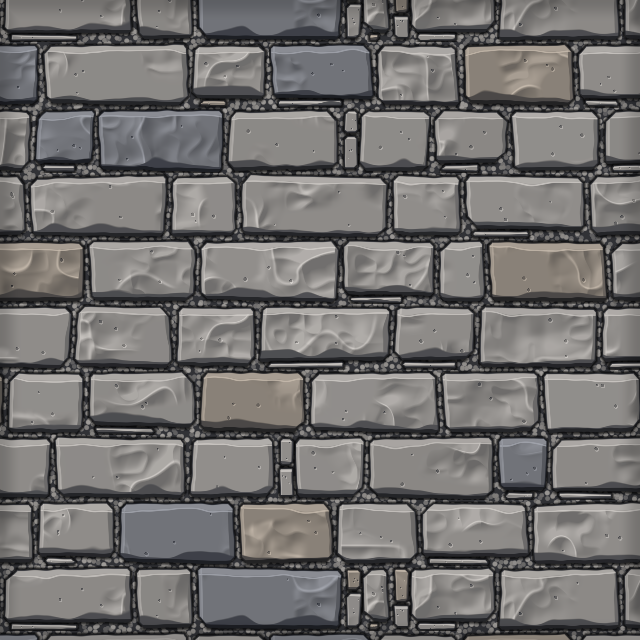
Reproduce this texture procedurally as a Shadertoy shader.

```glsl
// Grey hand-cut stone wall: staggered courses of uneven blocks, nine courses per vertical repeat.
// Each block is a leaning box with cut corners, painted bevels, chiselled relief and pits;
// a pebbly mortar and a few small filler chips show in the gaps.

const float COURSE = 0.1023;       // height of one course
const float COURSES = 9.0;         // courses before the wall repeats
const float BLOCK = 0.159;         // mean block length
const float GAP = 0.0036;          // half of the thinnest joint
const vec3 WARM = vec3(1.01, 0.99, 0.97);
const vec3 COOL = vec3(0.95, 0.97, 1.06);
const vec3 SLATE = vec3(0.80, 0.83, 0.89);
const vec3 BROWN = vec3(0.97, 0.93, 0.88);

float hash(vec2 p) {
    return fract(sin(dot(p, vec2(127.1, 311.7))) * 43758.55);
}

float noise(vec2 p) {
    vec2 i = floor(p), f = fract(p);
    f = f * f * (3.0 - 2.0 * f);
    return mix(mix(hash(i), hash(i + vec2(1, 0)), f.x),
               mix(hash(i + vec2(0, 1)), hash(i + 1.0), f.x), f.y);
}

float ridge(vec2 p) {
    p += 0.8 * vec2(noise(p * 0.9 + 3.0), noise(p * 0.9 + 9.0));
    return 1.0 - abs(2.0 * noise(p) - 1.0);
}

float rockHeight(vec2 p) {
    return ridge(p) + 0.35 * ridge(p * 2.3 + 5.0);
}

// 1 within a band along an edge, 0 beyond its width
float bevel(float dist, float width) {
    return 1.0 - smoothstep(width * 0.8, width, dist);
}

float edgeLine(float dist, float width) {
    return 1.0 - smoothstep(0.0004, 0.0018, abs(dist - width));
}

// Grey tones from cool shadow to warm light
vec3 shade(float tone) {
    return tone * mix(COOL, WARM, smoothstep(0.15, 0.5, tone));
}

// Position of joint i in a course
float joint(float i, float course) {
    float stagger = 0.5 * mod(course, 2.0) + 0.25 * hash(vec2(course, 7.0));
    return BLOCK * (i + stagger + 0.62 * (hash(vec2(i, course) + 0.5) - 0.5));
}

// Inner distances to left, bottom, right and top sides, each side leaning a little
vec4 sideDistances(vec2 p, vec2 lo, vec2 hi, vec4 lean) {
    vec2 c = p - 0.5 * (lo + hi);
    return vec4(p - lo, hi - p) - lean * c.yxyx;
}

float blockDistance(vec4 s, float radius, float cut) {
    vec2 e = -min(s.xy, s.zw), q = e + radius;
    float box = length(max(q, 0.0)) + min(max(q.x, q.y), 0.0) - radius;
    return max(box, (e.x + e.y + cut) * 0.707);
}

vec3 mortar(vec2 p) {
    vec2 g = p * 120.0, cell = floor(g);
    float tone = 0.2;
    for (int j = -1; j <= 1; j++)
    for (int i = -1; i <= 1; i++) {
        vec2 c = cell + vec2(i, j);
        float dist = length(g - c - vec2(hash(c), hash(c + 31.0)));
        tone = max(tone, (0.36 + 0.26 * hash(c + 57.0)) * smoothstep(0.75, 0.3, dist));
    }
    return shade(tone);
}

float chiselledFace(vec2 q, vec2 lo, vec2 hi, vec2 id, float size) {
    vec2 f = (q + 7.0 * hash(id + 0.7)) * 17.0;
    float mask = smoothstep(0.42, 0.6, noise(f * 0.75 + 20.0)) * size;
    float slope = (rockHeight(f) - rockHeight(f + vec2(-0.05, 0.07))) / 0.086;
    float tone = 0.55 + 0.075 * mask * clamp(slope, -1.6, 1.6);
    tone += 0.11 * mask * smoothstep(0.92, 1.0, ridge(f));
    for (float i = 0.0; i < 3.0; i++) {   // pits
        vec2 spot = vec2(hash(id + 11.0 + i), hash(id + 23.0 + i));
        vec2 v = q - mix(lo, hi, 0.15 + 0.7 * spot);
        float r = size * (0.001 + 0.0012 * hash(id + 41.0 + i));
        tone += 0.12 * bevel(length(v + vec2(-0.001, 0.0012)), r * 1.8);
        tone -= 0.25 * bevel(length(v), r * 1.4);
    }
    return tone;
}

// Lays one block, with its contact shadow, over the ground colour
vec3 layBlock(vec3 ground, vec2 q, vec2 lo, vec2 hi, vec2 id, float size, float px) {
    vec4 lean = vec4(hash(id + 1.1), hash(id + 2.2), hash(id + 3.3), hash(id + 4.4)) - 0.5;
    vec4 s = sideDistances(q, lo, hi, lean * vec4(0.14, 0.05, 0.14, 0.05));
    vec2 f = q + 7.0 * hash(id);
    s += 0.0025 * size * (noise(f * 55.0) - 0.5);
    vec2 corner = step(s.xy, s.zw);
    float cut = size * (0.005 + 0.013 * pow(hash(id + corner * 3.7), 2.0));
    float d = blockDistance(s, 0.007 * size, cut);
    float chip = noise(f * 28.0);

    // Painted bevels: light above and left, dark right and below
    float tone = chiselledFace(q, lo, hi, id, size);
    float topWidth = size * (0.007 + 0.008 * chip);
    tone = mix(tone, 0.42, bevel(s.z, size * (0.004 + 0.008 * chip)));
    tone = mix(tone, 0.63, bevel(s.x, size * 0.0065));
    tone = mix(tone, 0.67, bevel(s.w, topWidth));
    tone = mix(tone, 0.80, 0.8 * max(edgeLine(s.w, topWidth), 0.6 * edgeLine(s.x, size * 0.0065)));
    tone = mix(tone, 0.31, bevel(s.y, size * (0.007 + 0.018 * chip * chip)));
    tone = mix(tone, 0.15, bevel(s.y, size * 0.006));
    tone = mix(tone, 0.15, smoothstep(-0.0032, -0.0008, d));

    float kind = hash(id + 8.8);
    vec3 tint = kind > 0.92 ? SLATE : kind < 0.13 ? BROWN : vec3(0.96 + 0.07 * kind);
    float reach = s.y < 0.0 ? 0.007 : 0.0045;
    ground *= mix(0.3, 1.0, smoothstep(0.0, reach, d));
    return mix(ground, shade(tone) * tint, smoothstep(px, -px, d));
}

void mainImage(out vec4 fragColor, in vec2 fragCoord) {
    float px = 0.7 / iResolution.y;
    vec2 p = fragCoord / iResolution.y;

    // Find the course and the block within it
    float level = (1.0 - p.y) / COURSE + 0.356;
    float course = mod(floor(level), COURSES);
    vec2 q = vec2(p.x, (1.0 - fract(level)) * COURSE);
    float k = floor(p.x / BLOCK - joint(0.0, course) / BLOCK);
    for (int i = 0; i < 2; i++) {
        if (q.x < joint(k, course)) k--;
        else if (q.x >= joint(k + 1.0, course)) k++;
    }
    vec2 id = vec2(k, course);
    float left = joint(k, course), right = joint(k + 1.0, course);

    // Some blocks leave room for filler chips beside or below them
    bool beside = hash(id + 5.0) > 0.93, below = hash(id + 6.0) > 0.82;
    vec2 lo = vec2(left, 0.0) + GAP + 0.002 * hash(id + 9.0);
    vec2 hi = vec2(right, COURSE) - GAP - 0.002 * hash(id + 10.0);
    if (beside) lo.x += 0.025;
    if (below) lo.y += 0.010;
    vec3 color = layBlock(mortar(p), q, lo, hi, id, 1.0, px);
    if (beside) {
        float split = COURSE * (0.35 + 0.3 * hash(id + 12.0));
        color = layBlock(color, q, vec2(left + 0.004, 0.006), vec2(lo.x - 0.003, split - 0.002), id + 60.0, 0.4, px);
        color = layBlock(color, q, vec2(left + 0.005, split + 0.002), vec2(lo.x - 0.003, hi.y), id + 70.0, 0.4, px);
    }
    if (below) {
        float end = mix(left, right, 0.45 + 0.3 * hash(id + 13.0));
        color = layBlock(color, q, vec2(lo.x + 0.01, 0.002), vec2(end, lo.y - 0.002), id + 80.0, 0.35, px);
    }

    // Slight darkening at the canvas border
    vec2 uv = fragCoord / iResolution.xy, border = min(uv, 1.0 - uv);
    color *= mix(0.82, 1.0, smoothstep(0.0, 0.035, min(border.x, border.y)));
    fragColor = vec4(color, 1.0);
}
```
